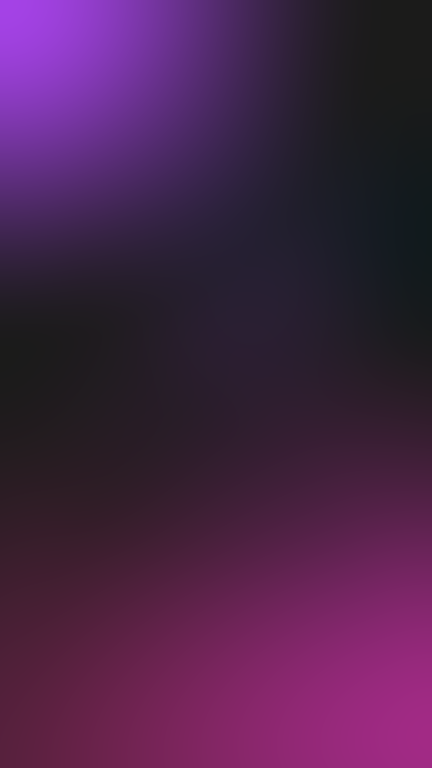
Reproduce this background procedurally as a Shadertoy shader.

```glsl
const vec3 CHARCOAL = vec3(0.105, 0.105, 0.103);

// Light added by each glow; negative parts absorb
const vec3 VIOLET  = vec3(0.54, 0.155, 0.80);
const vec3 MAGENTA = vec3(0.53, 0.060, 0.42);
const vec3 CRIMSON = vec3(0.26, 0.025, 0.15);
const vec3 PLUM    = vec3(0.055, 0.008, 0.060);
const vec3 INDIGO  = vec3(0.025, 0.015, 0.075);
const vec3 TEAL    = vec3(-0.040, -0.005, 0.005);

// Glow centre (xy) and radii (zw), as fractions of the canvas
const vec4 VIOLET_AREA  = vec4(0.00, 1.00, 0.90, 0.46);
const vec4 MAGENTA_AREA = vec4(1.00, 0.04, 0.98, 0.55);
const vec4 CRIMSON_AREA = vec4(0.15, 0.00, 0.80, 0.55);
const vec4 PLUM_AREA    = vec4(0.55, 0.50, 0.55, 0.25);
const vec4 INDIGO_AREA  = vec4(0.60, 0.69, 0.45, 0.28);
const vec4 TEAL_AREA    = vec4(1.00, 0.70, 0.38, 0.22);

// Soft elliptical falloff: one at the centre, zero at the rim
float glow(vec2 uv, vec4 area) {
    return 1.0 - smoothstep(0.0, 1.0, length((uv - area.xy) / area.zw));
}

void mainImage(out vec4 fragColor, in vec2 fragCoord) {
    vec2 uv = fragCoord / iResolution.xy;
    vec3 color = CHARCOAL;

    // Bright corner lights
    color += VIOLET * glow(uv, VIOLET_AREA);
    color += MAGENTA * glow(uv, MAGENTA_AREA);
    color += CRIMSON * glow(uv, CRIMSON_AREA);

    // Faint haze through the dark band
    color += PLUM * glow(uv, PLUM_AREA);
    color += INDIGO * glow(uv, INDIGO_AREA);
    color += TEAL * glow(uv, TEAL_AREA);

    fragColor = vec4(clamp(color, 0.0, 1.0), 1.0);
}
```
